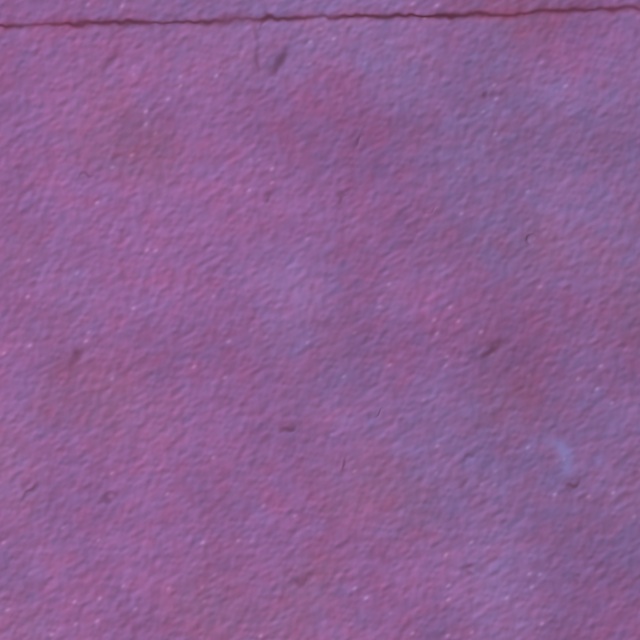
Write a Shadertoy shader that draws this texture.

```glsl
#define MAUVE vec3(0.557, 0.368, 0.568)
#define LAVENDER vec3(0.545, 0.412, 0.615)
#define ROSE vec3(0.556, 0.362, 0.510)
#define CRACK_COLOR vec3(0.31, 0.16, 0.22)
#define PIT_COLOR vec3(0.34, 0.20, 0.29)
#define SCUFF_COLOR vec3(0.53, 0.50, 0.73)
#define GRAIN_ANGLE 0.65
#define GRAIN_SCALE 70.0
#define GRAIN_CONTRAST 0.21
#define PIT_CELLS 7.0
#define PIT_CHANCE 0.42
#define CRACK_WIDTH 0.0036

float hash(vec2 p) {
    vec3 q = fract(vec3(p.xyx) * 0.1031);
    q += dot(q, q.yzx + 33.33);
    return fract((q.x + q.y) * q.z);
}

// Smooth value noise, 0 to 1
float noise(vec2 p) {
    vec2 i = floor(p), f = fract(p);
    f = f * f * f * (f * (f * 6.0 - 15.0) + 10.0);
    return mix(mix(hash(i), hash(i + vec2(1, 0)), f.x),
               mix(hash(i + vec2(0, 1)), hash(i + vec2(1, 1)), f.x), f.y);
}

// Counterclockwise turn
mat2 rotation(float a) {
    return mat2(cos(a), sin(a), -sin(a), cos(a));
}

float fbm(vec2 p) {
    float sum = 0.0, amp = 0.5;
    for (int i = 0; i < 4; i++) {
        sum += amp * noise(p);
        p = rotation(0.9) * p * 2.03 + 17.3;
        amp *= 0.5;
    }
    return sum / 0.9375;
}

// Fine surface height, stretched along the grain
float relief(vec2 p) {
    vec2 g = rotation(-GRAIN_ANGLE) * p * GRAIN_SCALE * vec2(0.95, 1.6);
    return 0.55 * noise(g + 40.0) + 0.45 * noise(rotation(0.3) * g * 1.8 + 190.0);
}

// Scattered slanted dents: x is the shadow, y the lit lower edge
vec2 pits(vec2 p) {
    vec2 result = vec2(0.0), base = floor(p * PIT_CELLS);
    vec2 wobble = 0.014 * (vec2(noise(p * 70.0), noise(p * 70.0 + 31.0)) - 0.5);
    for (int j = -1; j <= 1; j++)
    for (int i = -1; i <= 1; i++) {
        vec2 cell = base + vec2(i, j) + 20.0;
        if (hash(cell + 3.7) > PIT_CHANCE) continue;
        vec2 center = (cell - 20.0 + vec2(hash(cell + 11.1), hash(cell + 25.9))) / PIT_CELLS;
        float size = mix(0.55, 1.2, pow(hash(cell + 47.3), 2.0));
        vec2 d = rotation(-GRAIN_ANGLE - 0.6 * (hash(cell + 8.2) - 0.5)) * (p + wobble - center);
        vec2 radius = vec2(0.018, 0.0065) * size;
        float strength = mix(0.18, 0.65, hash(cell + 61.0));
        float shade = exp(-dot(d / radius, d / radius));
        vec2 e = (d + vec2(0.0, 0.009 * size)) / radius;
        result = max(result, strength * vec2(shade, exp(-dot(e, e))));
    }
    return result;
}

// Sparse round pale flecks
float flecks(vec2 p) {
    vec2 cell = floor(p * 55.0);
    vec2 center = 0.3 + 0.4 * vec2(hash(cell + 5.3), hash(cell + 71.9));
    vec2 d = rotation(-GRAIN_ANGLE) * (fract(p * 55.0) - center) * vec2(4.2, 6.5);
    return step(0.93, hash(cell + 33.1)) * exp(-dot(d, d));
}

void mainImage(out vec4 fragColor, in vec2 fragCoord) {
    vec2 uv = fragCoord / iResolution.xy;

    // Broad paint tones: cooler at upper right, warmer below
    float cool = fbm(uv * 4.0 + 5.0) + 0.25 * (uv.x + uv.y - 1.0);
    float warm = fbm(uv * 5.0 + 60.0) - 0.16 * (uv.y - 0.4);
    vec3 color = mix(MAUVE, LAVENDER, 0.85 * smoothstep(0.40, 0.78, cool));
    color = mix(color, ROSE, 0.6 * smoothstep(0.46, 0.78, warm));
    color *= 1.0 + 0.15 * (fbm(uv * 9.0 + 31.0) - 0.5) + 0.08 * (0.5 - uv.x);

    // Small colour mottling along the grain
    vec2 along = rotation(-GRAIN_ANGLE) * uv * vec2(36.0, 50.0);
    color += vec3(0.032, -0.012, -0.026) * (noise(along + 70.0) - 0.5);
    color += vec3(-0.012, 0.020, 0.028) * (noise(along * 1.7 + 115.0) - 0.5);

    // Side-lit grain with a few pale flecks
    float height = relief(uv);
    float slope = height - relief(uv + vec2(-0.004, 0.005));
    color *= 1.0 + GRAIN_CONTRAST * (0.6 * slope + 0.45 * (height - 0.5));
    color += 0.10 * flecks(uv) * smoothstep(0.35, 0.7, noise(uv * 14.0));

    // Dents
    vec2 dent = pits(uv);
    color += vec3(0.05, 0.06, 0.08) * dent.y;
    color = mix(color, PIT_COLOR, dent.x);

    // Pale curved scuff
    vec2 s = uv - vec2(0.855, 0.28);
    float arc = exp(-pow((length(s) - 0.03) / 0.012, 2.0)) * smoothstep(-0.015, 0.03, s.x);
    color = mix(color, SCUFF_COLOR, 0.75 * arc * smoothstep(0.05, 0.65, fbm(uv * 40.0)));

    // Long ragged crack near the top with a warm rim
    float path = 0.957 + 0.029 * uv.x + 0.005 * (noise(vec2(uv.x * 9.0, 2.0)) - 0.5)
               + 0.004 * (noise(vec2(uv.x * 50.0, 7.0)) - 0.5);
    float gap = uv.y - path + 0.004 * (noise(uv * 95.0 + 8.0) - 0.5);
    float depth = mix(0.35, 0.9, noise(vec2(uv.x * 16.0, 19.0)));
    float width = CRACK_WIDTH * mix(0.7, 1.4, noise(vec2(uv.x * 40.0, 5.0)));
    float rim = mix(0.4, 1.0, noise(uv * 30.0));
    color += vec3(0.01, -0.05, -0.08) * rim * exp(-pow(gap / 0.008, 2.0));
    color += 0.025 * rim * exp(-pow((gap + 0.011) / 0.005, 2.0));
    color = mix(color, CRACK_COLOR, depth * exp(-pow(gap / width, 2.0)));

    // Faint branch running down from the crack
    float branch = uv.x - 0.402 - 0.010 * (noise(vec2(uv.y * 45.0, 3.0)) - 0.5);
    float span = smoothstep(0.87, 0.90, uv.y) * (1.0 - smoothstep(0.955, 0.97, uv.y));
    span *= mix(0.3, 1.0, noise(uv * 60.0));
    color = mix(color, PIT_COLOR, 0.4 * span * exp(-pow(branch / 0.004, 2.0)));

    fragColor = vec4(clamp(color, 0.0, 1.0), 1.0);
}
```
